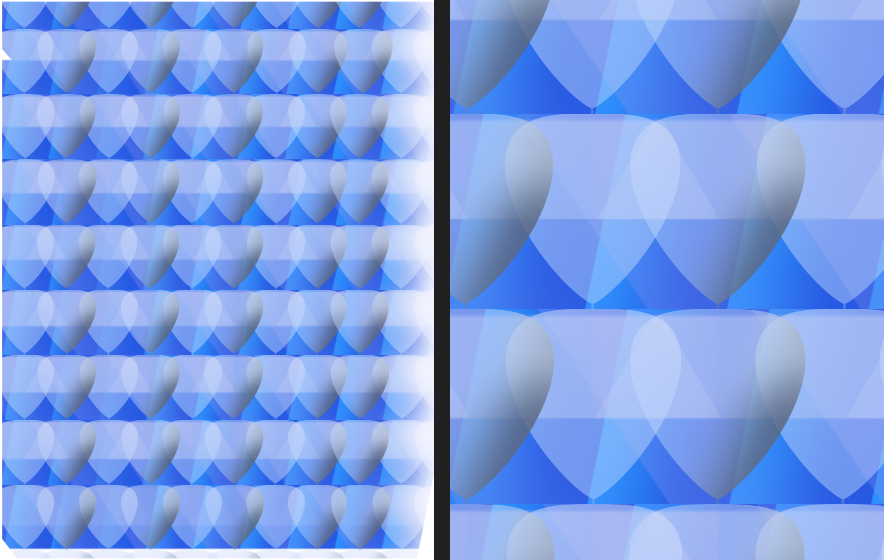
Left, the full canvas; right, a detail of the centre.
Give the GLSL for this pattern, as a Shadertoy shader.

```glsl
// Rows of overlapping translucent teardrops on a blue ground of slanted facets.
// Each drop is a power-curve profile; some columns carry a grey shaded flank.
// Layers: streaked ground, pale row bands, light drops, shaded drops, white edges.

float hash(vec2 cell) {
    return fract(sin(dot(cell, vec2(12.99, 78.23))) * 4375.5);
}

// Signed distance to a drop, in column widths; t runs from top (0) to tip (1)
float dropDistance(float x, float t) {
    t = clamp(t, 0.001, 0.999);
    float halfWidth = 1.335 * pow(t, 0.3) * pow(1.0 - t, 0.81);
    float slope = halfWidth * (0.3 / t - 0.81 / (1.0 - t)) / 1.52;
    return (abs(x) - halfWidth) / sqrt(1.0 + slope * slope);
}

bool isShaded(float column) {
    return column == 8.0 || (column < 8.0 && mod(column, 2.0) == 1.0);
}

// Slanted stripe with one crisp edge and one soft edge
float streak(float s, float softness, float px) {
    float f = fract(s);
    return smoothstep(0.0, px, f) * (1.0 - smoothstep(0.0, softness, f));
}

vec3 ground(vec2 g, float px) {
    float row = floor(g.y), y = fract(g.y);
    float bright = mix(0.35, 1.0, smoothstep(2.4, 3.2, g.x) + 1.0 - smoothstep(0.3, 1.2, g.x));
    float azure = streak((g.x + 0.32 * y + 0.05 * sin(row * 2.3) - 3.15) / 1.13, 0.8, px * 2.0);
    vec3 col = mix(vec3(0.15, 0.35, 0.89), vec3(0.18, 0.56, 0.99), azure * bright);

    // Faint lavender facets leaning the other way
    float facet = streak((g.x - 1.05 * y + 0.2 * sin(row)) / 1.7, 1.0, px * 2.0);
    col = mix(col, vec3(0.56, 0.58, 0.94), 0.28 * facet);

    // Pale band behind the upper half of each row, its edge drifting downward
    float edge = 0.48 + 0.02 * row;
    float band = smoothstep(0.02, 0.05, y) * (1.0 - smoothstep(-px, px, y - edge));
    band *= 1.0 - step(6.5, row) * 0.7;
    float tint = hash(vec2(floor(g.x), row));
    col = mix(col, mix(vec3(0.64, 0.75, 0.97), vec3(0.8, 0.76, 0.93), tint), 0.48 * band);

    // Pale triangles standing on the band edge
    float side = abs(fract(g.x * 0.5 + 0.24) - 0.5) * 2.0 - 0.9 * y;
    float triangle = 1.0 - smoothstep(-px, px, side);
    col = mix(col, vec3(0.8, 0.8, 0.96), 0.24 * triangle * band);
    return mix(col, vec3(1.0), smoothstep(7.96, 8.0, g.y));
}

void mainImage(out vec4 fragColor, in vec2 fragCoord) {
    vec2 uv = fragCoord / iResolution.xy;
    uv.y = 1.0 - uv.y;
    vec2 g = uv * vec2(10.37, 8.6) - vec2(0.593, 0.448);
    float px = 10.37 / iResolution.x;
    float row = floor(g.y), t = fract(g.y) / 0.975;
    vec3 col = ground(g, px);

    // Light drops first, then shaded drops over them
    for (int pass = 0; pass < 2; pass++) {
        for (int i = -1; i <= 1; i++) {
            float column = floor(g.x + 0.5) + float(i);
            if (column < 0.0 || isShaded(column) != (pass == 1)) continue;
            float wobble = 0.03 * (hash(vec2(column, row)) - 0.5);
            if (column == 8.0 && row == 0.0) wobble = 0.09;
            float x = g.x - column - wobble;
            float cover = 1.0 - smoothstep(-0.6 * px, 0.6 * px, dropDistance(x, t));
            vec3 paint = mix(vec3(0.83, 0.87, 0.98), vec3(0.7, 0.82, 0.99), t);
            float opacity = 0.5;
            if (pass == 1) {
                float shade = smoothstep(-0.12, 0.66, x + 0.7 * (t - 0.4));
                vec3 grey = mix(vec3(0.64, 0.69, 0.76), vec3(0.36, 0.41, 0.51), smoothstep(0.2, 0.6, t));
                paint = mix(paint, grey, shade);
                opacity = mix(0.45, 0.85, shade);
            }
            col = mix(col, paint, opacity * cover);
        }
    }

    // Fade to white at the right, with a soft slanted veil
    float veil = smoothstep(0.86, 1.01, uv.x + 0.012 * sin(g.y * 6.283));
    col = mix(col, vec3(0.97, 0.97, 1.0), 0.92 * veil);

    // White margins and cut corners
    float inside = min(uv.x - 0.005, min(uv.y - 0.003, 0.997 - uv.y));
    inside = min(inside, uv.x - (uv.y - 0.957) * 0.97);
    inside = min(inside, 1.0 - uv.x - (uv.y - 0.846) * 0.26);
    float notch = max(uv.x - (uv.y - 0.083) * 1.1, uv.y - 0.107);
    inside = min(inside, notch);
    float aa = 0.7 / iResolution.x;
    col = mix(vec3(1.0), col, smoothstep(-aa, aa, inside));
    fragColor = vec4(col, 1.0);
}
```
